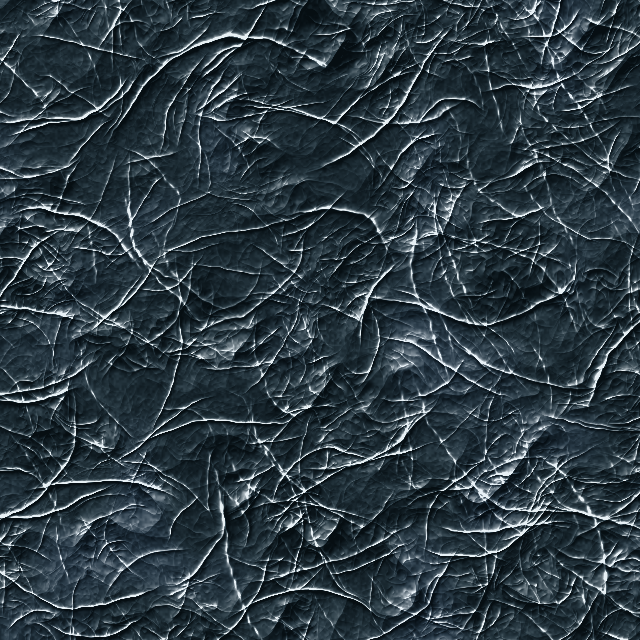
This texture is drawn by a Shadertoy shader. Its source:

```glsl
const vec2 TO_LIGHT = vec2(-0.42, 0.91);

vec4 hash4(vec2 c) {
    vec4 k = vec4(dot(c, vec2(127.1, 311.7)), dot(c, vec2(269.5, 183.3)),
                  dot(c, vec2(419.2, 371.9)), dot(c, vec2(71.7, 233.1)));
    return fract(sin(k) * 43758.5);
}

float noise(vec2 p) {
    vec2 i = floor(p), f = fract(p);
    f = f * f * f * (f * (f * 6.0 - 15.0) + 10.0);
    return mix(mix(hash4(i).x, hash4(i + vec2(1, 0)).x, f.x),
               mix(hash4(i + vec2(0, 1)).x, hash4(i + vec2(1, 1)).x, f.x), f.y);
}

vec2 noise2(vec2 p) {
    return vec2(noise(p), noise(p + 37.7)) - 0.5;
}

// Height of the faceted sheet: folded noise, gentler in the fine octaves
float crumple(vec2 p) {
    float height = 0.0, freq = 13.0, slope = 1.0;
    for (int i = 0; i < 4; i++) {
        p = mat2(0.8, 0.6, -0.6, 0.8) * p + 3.1;
        height -= slope * abs(2.0 * noise(p * freq) - 1.0) / freq;
        freq *= 2.1;
        slope *= 0.85;
    }
    return height;
}

// Light on scattered curved folds, one for each grid cell
float creases(vec2 p, float cell, float width, float seed) {
    vec2 g = p / cell, id = floor(g);
    float w0 = width / cell, light = 0.0;
    for (int y = -1; y <= 1; y++)
    for (int x = -1; x <= 1; x++) {
        vec2 c = id + vec2(x, y);
        vec4 r = hash4(c + seed), v = hash4(c + seed + 51.3);
        float angle = (r.z - 0.5) * 2.9;
        vec2 along = vec2(cos(angle), sin(angle));
        vec2 across = vec2(-along.y, along.x);
        vec2 q = g - c - r.xy;
        q = vec2(dot(q, along), dot(q, across));

        float bend = (r.w - 0.5) * 1.25;
        float tilt = 2.0 * bend * q.x;
        float stretch = sqrt(1.0 + tilt * tilt);
        float reach = mix(0.6, 0.86, v.x);
        float taper = 1.0 - smoothstep(reach * 0.6, reach, abs(q.x));
        float w = w0 * mix(0.6, 1.0, taper) * mix(0.75, 1.2, v.y);
        float d = (q.y - bend * q.x * q.x) / stretch / w;

        // Sharp change of light over the fold, dashed glints along steep ones
        vec2 normal = (across - along * tilt) / stretch;
        float facing = dot(normal, TO_LIGHT);
        float flank = 1.6 * d / sqrt(d * d + 0.12) * exp(-0.9 * abs(d)) * facing;
        float dashes = 0.5 + 0.5 * sin(q.x / w0 * 0.8 + d * 1.4);
        float crest = exp(-1.5 * d * d) * (0.15 + 0.7 * dashes * (1.0 - abs(facing)));
        light += taper * mix(0.6, 1.1, v.z) * (flank + crest);
    }
    return light;
}

void mainImage(out vec4 fragColor, in vec2 fragCoord) {
    vec2 p = fragCoord / iResolution.y;
    vec2 bent = p + 0.04 * noise2(p * 7.0) + 0.008 * noise2(p * 24.0)
                  + 0.0025 * noise2(p * 80.0);

    // Facets, faint grain and broad sheen
    float patches = smoothstep(0.3, 0.7, noise(p * 13.0 + 9.0));
    float e = 0.0012;
    float facets = (crumple(bent) - crumple(bent + e * TO_LIGHT)) / e;
    float sheen = noise(bent * 9.0 + 20.0) - 0.5;
    float light = facets * mix(0.15, 0.36, patches) + sheen * 0.6;
    light += 0.4 * (noise(p * 250.0) - 0.5);

    // Long folds, then shorter and finer wrinkles
    light += 2.7 * creases(bent, 0.23, 0.0026, 3.0);
    light += 2.6 * creases(bent, 0.18, 0.0025, 17.0);
    light += 2.4 * creases(bent, 0.14, 0.0023, 83.0);
    light += 1.9 * creases(bent, 0.08, 0.002, 29.0);
    light += mix(0.5, 1.8, patches) * creases(bent, 0.045, 0.0017, 43.0);
    light += mix(0.2, 0.9, patches) * creases(bent, 0.026, 0.0014, 61.0);

    // Steep metallic response with a cold tint, strongest in the middle tones
    float tone = min(0.18 * exp(clamp(light, -1.2, 2.2)), 0.94);
    vec3 tint = vec3(-0.085, 0.0, 0.046 + 0.05 * max(sheen, 0.0));
    vec3 foil = tone + tint * smoothstep(-0.13, 0.3, tone) * (1.0 - 0.65 * tone);
    fragColor = vec4(clamp(foil, 0.0, 1.0), 1.0);
}
```
